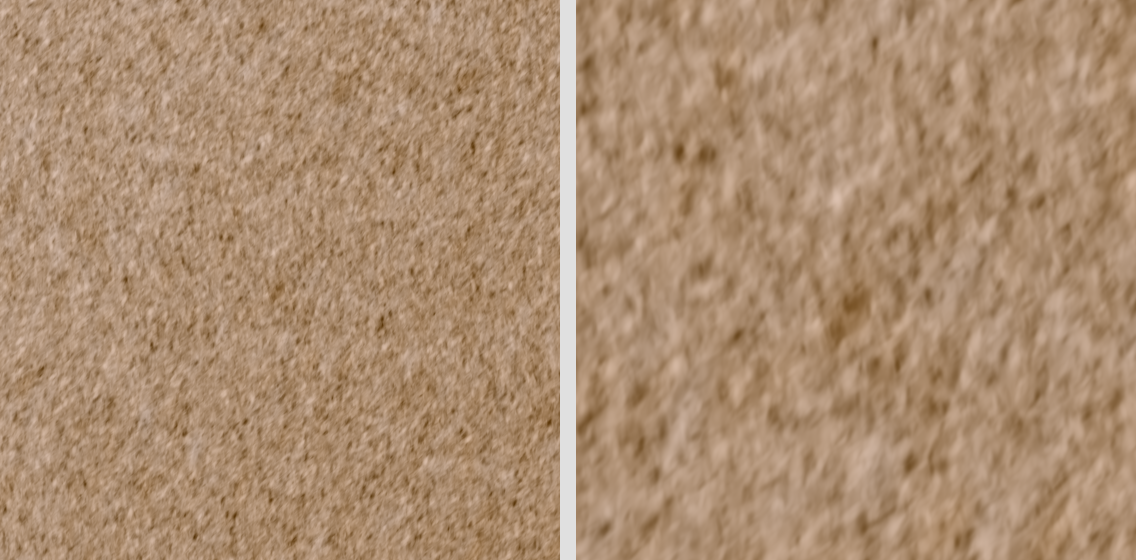
Left: the whole. Right: its middle third, enlarged.
A WebGL 2 fragment shader for this texture:

```glsl
#version 300 es
precision highp float;
// Short-napped tan fibre surface: thousands of small slanted flecks, lighter
// and darker than the base, are scattered on jittered cells and summed at
// three scales, then mapped to a warm tone ramp with a soft slanting light.

#define FLECK_SIZE 0.0165     // cell size of the main flecks
#define FINE_SIZE 0.0080      // cell size of the fine fibres
#define PATCH_SIZE 0.0550     // cell size of the soft pale patches
#define FLECK_WEIGHT 0.86
#define FINE_WEIGHT 0.42
#define PATCH_WEIGHT 0.26
#define LEAN 0.36             // mean lean from vertical, in radians
#define LEAN_SPREAD 1.10      // full range of the random lean
#define DARK_SKEW 0.07        // deepens the gaps between fibres
#define BASE_COLOR vec3(0.672, 0.552, 0.440)
#define TONE_STEP vec3(0.054, 0.057, 0.067)
#define COOL_TINT vec3(-0.005, 0.001, 0.010)

uniform vec2 u_resolution;
out vec4 fragColor;

// Four random values in 0..1 for an integer cell, fleck index and layer
vec4 hash4(ivec4 key) {
    uvec4 v = uvec4(key) * 1664525u + 1013904223u;
    v += v.yzxy * v.wxyz;
    v ^= v >> 16u;
    v += v.yzxy * v.wxyz;
    return vec4(v >> 8u) / float(1 << 24);
}

// Sum of smooth oriented flecks of random sign, with about unit variance
float flecks(vec2 p, float size, int layer) {
    const int PER_CELL = 4;
    vec2 q = p / size;
    ivec2 home = ivec2(floor(q));
    float sum = 0.0;
    for (int y = -1; y <= 1; y++) {
        for (int x = -1; x <= 1; x++) {
            ivec2 cell = home + ivec2(x, y);
            for (int k = 0; k < PER_CELL; k++) {
                vec4 rnd = hash4(ivec4(cell, k, layer));
                vec2 d = q - vec2(cell) - rnd.xy;
                float angle = LEAN + (rnd.z - 0.5) * LEAN_SPREAD;
                vec2 along = vec2(sin(angle), cos(angle));
                vec2 across = vec2(along.y, -along.x);
                float shape = fract(rnd.z * 37.0);
                vec2 halfSize = vec2(mix(0.28, 0.42, shape), mix(0.98, 0.72, shape));
                vec2 e = vec2(dot(d, across), dot(d, along)) / halfSize;
                float body = max(0.0, 1.0 - dot(e, e));
                sum += body * body * (2.0 * rnd.w - 1.0);
            }
        }
    }
    return sum * 1.95;
}

void main() {
    vec2 p = gl_FragCoord.xy / u_resolution.y;
    vec2 uv = gl_FragCoord.xy / u_resolution;

    // Slow sideways drift keeps the nap from running perfectly straight
    vec2 bent = p + 0.010 * vec2(sin(9.0 * p.y + 3.0 * p.x), sin(7.0 * p.x - 4.0 * p.y));

    // Fibre layers
    float nap = flecks(bent, FLECK_SIZE, 1);
    float fine = flecks(bent, FINE_SIZE, 2);
    float pale = flecks(bent, PATCH_SIZE, 3);
    float tone = nap * FLECK_WEIGHT + fine * FINE_WEIGHT + pale * PATCH_WEIGHT;
    tone -= DARK_SKEW * (tone * tone - 1.0);

    // Light falls from the upper left
    float light = dot(uv - 0.5, vec2(-0.60, 0.50));
    tone += light;

    vec3 color = BASE_COLOR + TONE_STEP * tone;
    color += COOL_TINT * (pale * 0.6 + light * 2.0);
    fragColor = vec4(clamp(color, 0.0, 1.0), 1.0);
}
```
